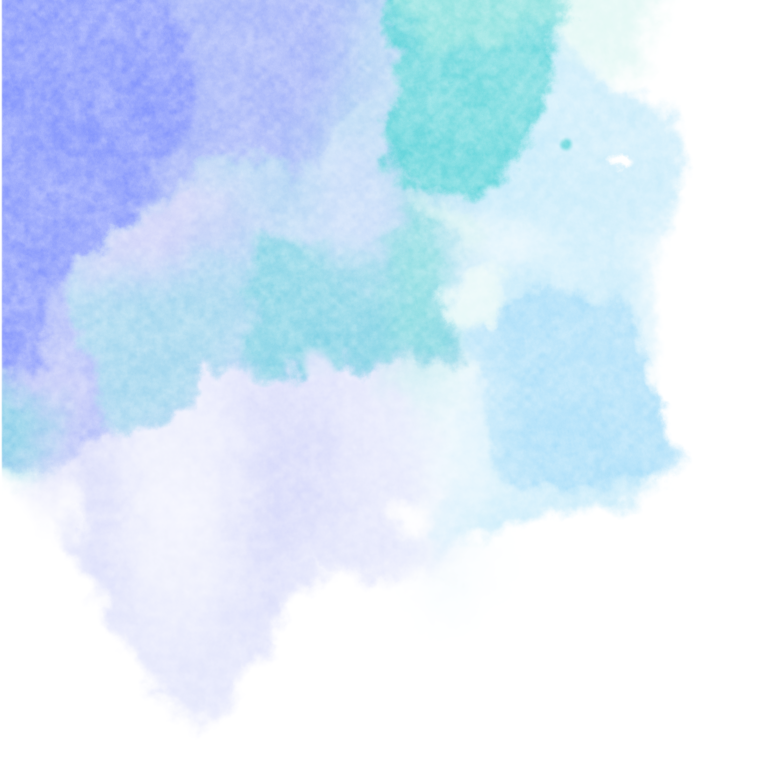
A WebGL 2 fragment shader for this background:

```glsl
#version 300 es
precision highp float;
// Overlapping violet, turquoise and sky watercolour washes on white paper.
uniform vec2 u_resolution;
out vec4 fragColor;

const vec3 PAPER = vec3(1.0);
const vec3 VIOLET = vec3(0.605, 0.66, 0.99);
const vec3 PERIWINKLE = vec3(0.69, 0.745, 0.98);
const vec3 LILAC = vec3(0.84, 0.85, 0.98);
const vec3 LAVENDER = vec3(0.91, 0.92, 0.99);
const vec3 MIST = vec3(0.76, 0.87, 0.965);
const vec3 SKY = vec3(0.82, 0.935, 0.985);
const vec3 AZURE = vec3(0.73, 0.895, 0.98);
const vec3 TEAL = vec3(0.60, 0.86, 0.915);
const vec3 TURQUOISE = vec3(0.51, 0.87, 0.885);
const vec3 MINT = vec3(0.65, 0.91, 0.90);
const vec3 PALE_MINT = vec3(0.90, 0.975, 0.965);
const float FILLET = 0.03;

float hash(vec2 p) {
  return fract(sin(dot(p, vec2(127.1, 311.7))) * 43758.5453);
}

float noise(vec2 p) {
  vec2 i = floor(p), f = fract(p);
  f = f * f * (3.0 - 2.0 * f);
  vec2 e = vec2(0.0, 1.0);
  return mix(mix(hash(i), hash(i + e.yx), f.x),
             mix(hash(i + e.xy), hash(i + e.yy), f.x), f.y);
}

// Layered noise centred on zero.
float fbm(vec2 p) {
  float sum = 0.0, amp = 0.5;
  for (int i = 0; i < 5; i++) {
    sum += amp * (noise(p) - 0.5);
    p = mat2(1.6, 1.2, -1.2, 1.6) * p + 7.3;
    amp *= 0.55;
  }
  return sum;
}

float smoothMax(float a, float b) {
  float h = max(FILLET - abs(a - b), 0.0);
  return max(a, b) + 0.25 * h * h / FILLET;
}

float side(vec2 p, vec2 a, vec2 b) {
  vec2 e = normalize(b - a);
  return dot(p - a, vec2(e.y, -e.x));
}

// Rounded convex quadrilateral, two corners per vector, counterclockwise.
float quad(vec2 p, vec4 ab, vec4 cd) {
  return smoothMax(smoothMax(side(p, ab.xy, ab.zw), side(p, ab.zw, cd.xy)),
                   smoothMax(side(p, cd.xy, cd.zw), side(p, cd.zw, ab.xy)));
}

// Ellipse given as center and radii.
float oval(vec2 p, vec4 e) {
  return (length((p - e.xy) / e.zw) - 1.0) * min(e.z, e.w);
}

// Lays pigment over a colour; crisp edges gather a darker rim.
vec3 wash(vec3 under, vec3 pigment, float d, float soft, float strength) {
  float cover = 1.0 - smoothstep(-soft, soft, d);
  float rim = exp(-pow((d + 0.006) / 0.006, 2.0)) * smoothstep(0.02, 0.005, soft);
  return mix(under, pigment - 0.14 * rim * (1.0 - pigment), cover * strength);
}

void main() {
  vec2 uv = gl_FragCoord.xy / u_resolution;
  vec2 bleed = vec2(fbm(uv * 10.0), fbm(uv * 10.0 + 31.0));
  vec2 fray = vec2(fbm(uv * 42.0 + 5.0), fbm(uv * 42.0 + 71.0));
  vec2 p = uv + 0.07 * bleed + 0.035 * fray;
  vec3 col = PAPER;

  // Pale sky wash and deeper azure pool on the right
  col = wash(col, SKY, quad(p, vec4(0.56, 0.55, 0.72, 0.55), vec4(0.74, 0.82, 0.50, 0.79)), 0.02, 0.95);
  col = wash(col, SKY, quad(p, vec4(0.56, 0.28, 0.86, 0.36), vec4(0.885, 0.84, 0.70, 0.97)), 0.014, 0.9);
  col = wash(col, PAPER, quad(p, vec4(0.84, 0.48, 0.93, 0.48), vec4(0.93, 0.80, 0.86, 0.70)), 0.035, 0.65);
  col = wash(col, PAPER, oval(p, vec4(0.68, 0.67, 0.06, 0.03)), 0.03, 0.5);
  col = wash(col, AZURE, quad(p, vec4(0.655, 0.35, 0.895, 0.38), vec4(0.83, 0.62, 0.60, 0.60)), 0.012, 0.9);

  // Lavender body with its downward drip, fading out to the right
  float body = quad(p, vec4(0.12, 0.23, 0.64, 0.27), vec4(0.63, 0.56, 0.095, 0.52));
  float drip = quad(p, vec4(0.235, 0.055, 0.275, 0.06), vec4(0.45, 0.26, 0.085, 0.33));
  float lower = min(body, drip);
  col = wash(col, LAVENDER, lower, 0.015, 0.95 - 0.95 * smoothstep(0.50, 0.65, p.x));
  float inside = 1.0 - smoothstep(-0.03, 0.01, lower);
  col = wash(col, LILAC, oval(p, vec4(0.36, 0.37, 0.06, 0.17)), 0.06, 0.55 * inside);
  col = wash(col, LILAC, oval(p, vec4(0.14, 0.35, 0.035, 0.13)), 0.035, 0.4 * inside);
  col = wash(col, PAPER, oval(p, vec4(0.24, 0.35, 0.055, 0.11)), 0.07, 0.5 * inside);
  col = wash(col, mix(SKY, PAPER, 0.6), oval(p, vec4(0.59, 0.42, 0.05, 0.13)), 0.06, 0.85);

  // Violet corner and its lighter spread
  col = wash(col, PERIWINKLE, quad(p, vec4(-0.1, 0.40, 0.10, 0.40), vec4(0.66, 1.1, -0.1, 1.1)), 0.012, 0.95);
  col = wash(col, MIST, quad(p, vec4(0.34, 0.66, 0.60, 0.66), vec4(0.58, 1.06, 0.50, 1.06)), 0.06, 0.92);
  col = wash(col, LILAC, oval(p, vec4(0.075, 0.47, 0.05, 0.10)), 0.04, 0.8);
  float corner = quad(p, vec4(-0.1, 0.62, 0.08, 0.62), vec4(0.26, 0.83, 0.22, 1.1));
  corner = min(corner, quad(p, vec4(-0.2, 0.48, 0.04, 0.50), vec4(0.23, 1.1, -0.2, 1.1)));
  col = wash(col, VIOLET, corner, 0.016, 0.92);
  col = wash(col, TEAL, oval(p, vec4(0.0, 0.44, 0.07, 0.05)), 0.035, 0.8);

  // Misty centre, with lilac crests and a teal pool
  float center = quad(p, vec4(0.13, 0.455, 0.25, 0.46), vec4(0.33, 0.80, 0.095, 0.67));
  center = min(center, quad(p, vec4(0.24, 0.515, 0.605, 0.535), vec4(0.56, 0.73, 0.30, 0.79)));
  float crest = 1.0 - smoothstep(-0.012, 0.01, center);
  col = wash(col, MIST, center, 0.011, 0.95);
  col = wash(col, LILAC, oval(p, vec4(0.18, 0.715, 0.12, 0.065)), 0.045, 0.95 * crest);
  col = wash(col, mix(TEAL, MIST, 0.5), quad(p, vec4(0.13, 0.455, 0.25, 0.46), vec4(0.36, 0.63, 0.10, 0.60)), 0.04, 0.8 * crest);
  col = wash(col, TEAL, quad(p, vec4(0.32, 0.525, 0.605, 0.54), vec4(0.57, 0.73, 0.33, 0.69)), 0.014, 0.9);
  col = wash(col, MINT, oval(p, vec4(0.555, 0.64, 0.045, 0.12)), 0.04, 0.6);
  col = wash(col, mix(LILAC, SKY, 0.5), oval(p, vec4(0.455, 0.73, 0.06, 0.075)), 0.035, 0.9);

  // Turquoise column under a mint bloom
  col = wash(col, TURQUOISE, quad(p, vec4(0.51, 0.765, 0.66, 0.73), vec4(0.765, 1.05, 0.52, 1.05)), 0.011, 0.93);
  col = wash(col, MINT, quad(p, vec4(0.56, 0.91, 0.74, 0.97), vec4(0.79, 1.08, 0.50, 1.08)), 0.014, 0.85);
  col = wash(col, PALE_MINT, quad(p, vec4(0.72, 0.94, 0.82, 0.90), vec4(0.91, 1.06, 0.775, 1.06)), 0.02, 0.9);

  // Bare paper gaps, thin streaks and a pigment speck
  col = wash(col, mix(PALE_MINT, PAPER, 0.4), quad(p, vec4(0.605, 0.575, 0.675, 0.59), vec4(0.67, 0.65, 0.59, 0.635)), 0.009, 0.85);
  col = wash(col, PALE_MINT, quad(p, vec4(0.625, 0.66, 0.645, 0.68), vec4(0.56, 0.75, 0.54, 0.745)), 0.012, 0.85);
  col = wash(col, LAVENDER, quad(uv, vec4(0.425, 0.46, 0.46, 0.465), vec4(0.425, 0.55, 0.39, 0.545)), 0.006, 0.9);
  col = wash(col, PAPER, oval(uv + 0.03 * fray, vec4(0.81, 0.79, 0.017, 0.01)), 0.004, 1.0);
  col = wash(col, PAPER, oval(p, vec4(0.53, 0.33, 0.03, 0.02)), 0.015, 0.9);
  col = wash(col, TURQUOISE, oval(uv, vec4(0.741, 0.812, 0.007, 0.007)), 0.004, 0.9);

  // Paper grain and uneven pigment density
  float density = 1.0 + 0.5 * fbm(uv * 110.0) + 0.25 * fbm(uv * 16.0 + 9.0);
  col = PAPER - (PAPER - col) * density;
  col = mix(PAPER, col, smoothstep(0.001, 0.004, uv.x));
  fragColor = vec4(clamp(col, 0.0, 1.0), 1.0);
}
```
